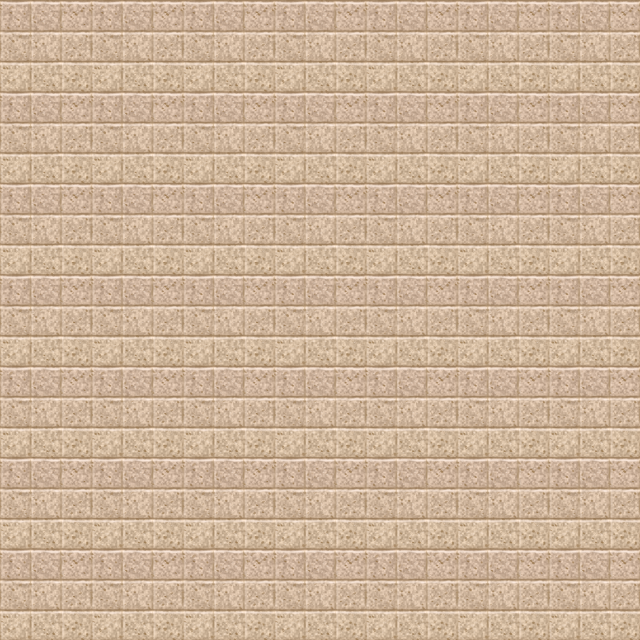
A Shadertoy shader for this texture:

```glsl
const float TILES = 21.0;  // tiles across and down
const float BLOCK = 3.0;   // tiles before the stone grain recurs

vec3 hash32(vec2 p) {
    vec3 h = fract(p.xyx * vec3(0.1031, 0.1030, 0.0973));
    h += dot(h, h.yxz + 33.33);
    return fract((h.xxy + h.yzz) * h.zyx);
}

// Value noise that wraps after each block of tiles
float grain(vec2 p, float density) {
    p *= density;
    float period = BLOCK * density;
    vec2 i = floor(p), f = fract(p);
    f = f * f * (3.0 - 2.0 * f);
    float a = hash32(mod(i, period) + density).x;
    float b = hash32(mod(i + vec2(1, 0), period) + density).x;
    float c = hash32(mod(i + vec2(0, 1), period) + density).x;
    float d = hash32(mod(i + vec2(1, 1), period) + density).x;
    return mix(mix(a, b, f.x), mix(c, d, f.x), f.y) - 0.5;
}

// Coverage of scattered oval pits
float pits(vec2 p, float density, float chance, float pixel) {
    p *= density;
    vec2 cell = floor(p);
    float cover = 0.0;
    for (int y = -1; y <= 1; y++)
    for (int x = -1; x <= 1; x++) {
        vec2 id = cell + vec2(x, y);
        vec2 key = mod(id, BLOCK * density) + density * 7.0;
        vec3 rnd = hash32(key), form = hash32(key + 91.0);
        vec2 d = p - id - rnd.xy;
        float slant = (form.x - 0.5) * 1.4;
        d = vec2(d.x + slant * d.y, d.y * mix(0.8, 1.4, form.y));
        float radius = mix(0.18, 0.36, form.z * form.z);
        float soft = 0.8 * pixel * density;
        float spot = 1.0 - smoothstep(radius - soft, radius + soft, length(d));
        cover = max(cover, spot * step(rnd.z, chance) * mix(0.5, 1.0, form.x));
    }
    return cover;
}

// Soft stripe around a centre
float band(float x, float centre, float width) {
    float t = (x - centre) / width;
    return exp(-t * t);
}

void mainImage(out vec4 fragColor, in vec2 fragCoord) {
    vec2 p = fragCoord / iResolution.xy * TILES;
    float pixel = TILES / iResolution.y;
    vec2 tile = mod(floor(p + vec2(0.0, 0.02)), BLOCK);

    // Stone body: rows run from yellow to pink, with a small shift per tile
    vec3 color = mix(vec3(0.827, 0.732, 0.626), vec3(0.808, 0.704, 0.617), tile.y * 0.5);
    color += (hash32(tile + 17.0).x - 0.5) * 0.012;
    color += grain(p, 16.0) * 0.20 + grain(p, 24.0) * 0.08;

    // Brown pits and pale flecks
    color = mix(color, vec3(0.59, 0.46, 0.30), 0.90 * pits(p, 7.0, 0.22, pixel));
    color = mix(color, vec3(0.68, 0.56, 0.43), 0.55 * pits(p, 11.0, 0.14, pixel));
    color = mix(color, vec3(0.95, 0.88, 0.82), 0.60 * pits(p, 10.0, 0.16, pixel));

    // Signed distance to the nearest joint, slightly uneven
    vec2 d = fract(p + vec2(0.5, 0.52)) - 0.5;
    d += vec2(grain(p + 1.3, 7.0), grain(p + 0.7, 5.0)) * 0.022;

    // Lit top and left bevels, faint shade along the bottom and right
    float wear = 0.9 + grain(p, 7.0) * 0.9;
    color = mix(color, vec3(0.98, 0.91, 0.86), 0.85 * wear * band(d.y, -0.082, 0.040));
    color = mix(color, vec3(0.95, 0.87, 0.80), 0.42 * wear * band(d.x, 0.070, 0.035));
    color = mix(color, vec3(0.69, 0.57, 0.45), 0.22 * band(d.y, 0.075, 0.045));
    color = mix(color, vec3(0.70, 0.58, 0.46), 0.16 * band(d.x, -0.060, 0.035));

    // Joints: firm across, fainter and broken upright
    float gap = clamp(0.55 + grain(p + 0.4, 8.0) * 1.0, 0.0, 1.0);
    color = mix(color, vec3(0.67, 0.56, 0.43), gap * band(d.x, 0.0, 0.034));
    float firm = 0.84 + grain(p + 0.9, 8.0) * 0.3;
    color = mix(color, vec3(0.60, 0.48, 0.35), firm * band(d.y, 0.0, 0.035));
    color += 0.14 * band(length(d - vec2(0.0, -0.06)), 0.0, 0.06);

    fragColor = vec4(clamp(color, 0.0, 1.0), 1.0);
}
```
